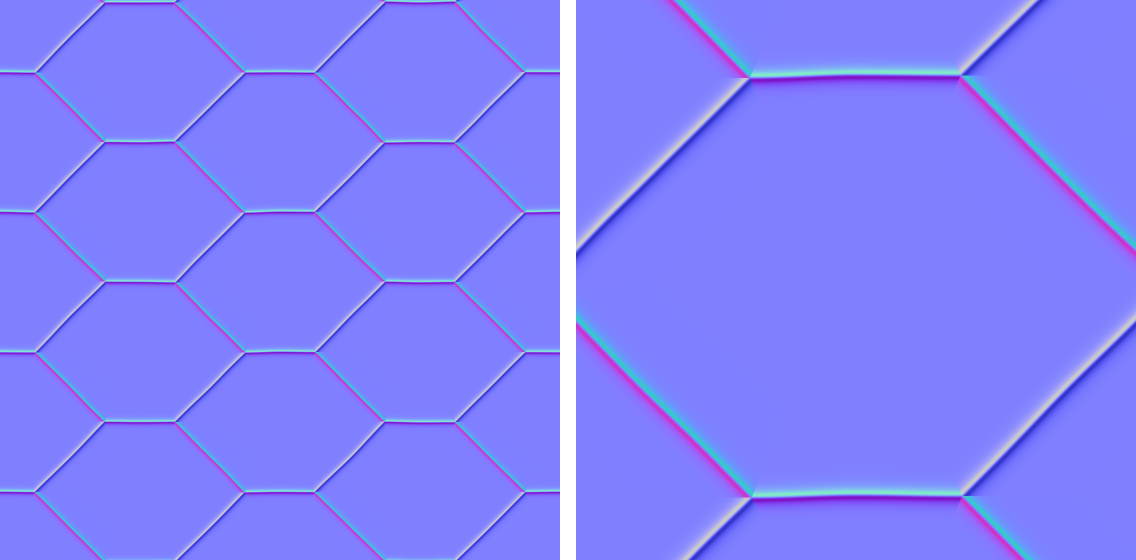
Left, the full canvas; right, a detail of the centre.
Write a WebGL 2 fragment shader that draws this texture map.

```glsl
#version 300 es
precision highp float;
// Tileable normal map of thin raised wires forming a stretched hexagon mesh.
uniform vec2 u_resolution;
out vec4 fragColor;

const float GRID = 16.0;                  // grid units across the canvas
const vec2 PERIOD = vec2(8.0, 4.0);       // two repeats across, four down
const vec2 MESH_SHIFT = vec2(0.0, 0.06);
const float CREST = 0.036;                // half width of the rounded crest
const float FALLOFF = 0.046;              // decay length of the flanks
const float STEEPNESS = 1.72;
const float MAX_TILT = 0.84;
const float WOBBLE = 0.016;
const float NOISE_CELLS = 16.0;

float hash(vec2 p) {
    vec3 q = fract(p.xyx * vec3(0.1031, 0.1030, 0.0973));
    q += dot(q, q.yzx + 33.33);
    return fract((q.x + q.y) * q.z);
}

// Value noise in -1..1 that wraps after the given number of cells.
float wrapNoise(vec2 p, float cells, float seed) {
    vec2 i = floor(p), f = fract(p);
    f = f * f * (3.0 - 2.0 * f);
    vec2 a = mod(i, cells) + seed;
    vec2 b = mod(i + 1.0, cells) + seed;
    float low = mix(hash(a), hash(vec2(b.x, a.y)), f.x);
    float high = mix(hash(vec2(a.x, b.y)), hash(b), f.x);
    return 2.0 * mix(low, high, f.y) - 1.0;
}

// Offset from the nearest centre of a repeating lattice.
vec2 repeatCentred(vec2 p, vec2 period) {
    return mod(p + 0.5 * period, period) - 0.5 * period;
}

// Distance inside a hexagon to its nearest edge (z), with the inward normal (xy).
vec3 hexEdge(vec2 p) {
    vec2 q = abs(p);
    float flatDist = 2.0 - q.y;
    float slantDist = (3.0 - q.x - q.y) * 0.70711;
    vec2 side = vec2(p.x < 0.0 ? 1.0 : -1.0, p.y < 0.0 ? 1.0 : -1.0);
    return flatDist < slantDist
        ? vec3(0.0, side.y, flatDist)
        : vec3(side * 0.70711, slantDist);
}

// Sideways tilt of the surface at a distance from the wire axis.
float wireTilt(float d) {
    float tilt = STEEPNESS * smoothstep(-CREST, CREST, d) * 2.0 - STEEPNESS;
    return min(tilt * exp(-d / FALLOFF), MAX_TILT);
}

vec3 meshNormal(vec2 uv) {
    vec2 p = uv * GRID + MESH_SHIFT;

    // Slight irregularity of the wires
    vec2 n = uv * NOISE_CELLS;
    p += WOBBLE * vec2(wrapNoise(n, NOISE_CELLS, 3.0), wrapNoise(n, NOISE_CELLS, 41.0));

    // Two interleaved lattices of hexagons; the containing one wins
    vec3 first = hexEdge(repeatCentred(p, PERIOD));
    vec3 second = hexEdge(repeatCentred(p - 0.5 * PERIOD, PERIOD));
    vec3 edge = first.z > second.z ? first : second;

    float tilt = wireTilt(max(edge.z, 0.0));
    return vec3(edge.xy * tilt, sqrt(1.0 - tilt * tilt));
}

void main() {
    // Average four samples per pixel for smooth edges
    vec3 normal = vec3(0.0);
    for (int i = 0; i < 4; i++) {
        vec2 offset = vec2(i % 2, i / 2) * 0.5 - 0.25;
        normal += 0.25 * meshNormal((gl_FragCoord.xy + offset) / u_resolution);
    }

    // Encode with the red axis pointing left
    fragColor = vec4(0.5 + 0.5 * normal * vec3(-1.0, 1.0, 1.0), 1.0);
}
```
